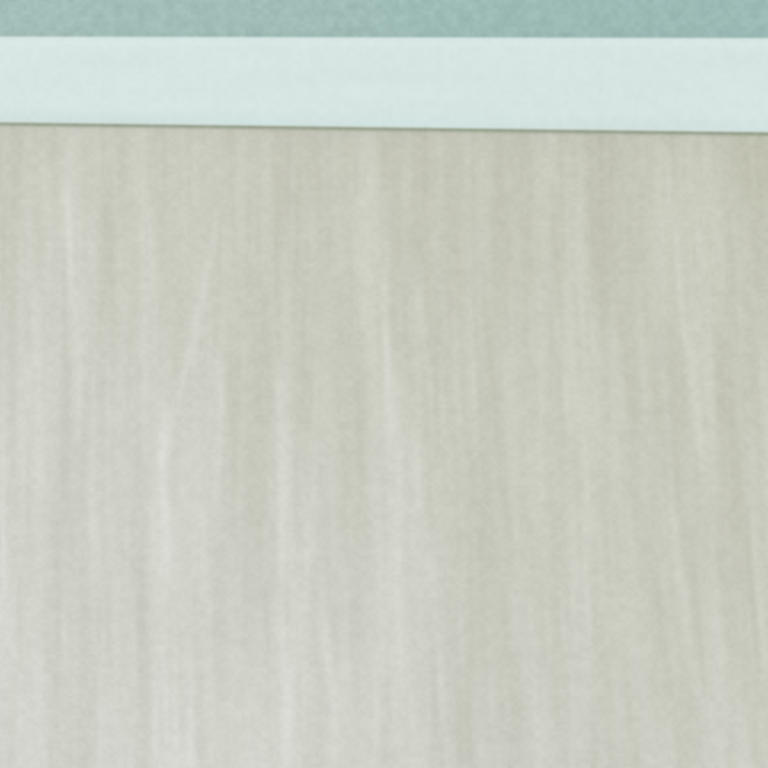
Reproduce this texture procedurally as a WebGL 1 fragment shader.

```glsl
precision highp float;
// Pale vertical wood grain below a white rail and a strip of teal wall.

uniform vec2 u_resolution;

float hash(vec2 p) {
  return fract(sin(dot(p, vec2(127.1, 311.7))) * 43758.5453);
}

float noise(vec2 p) {
  vec2 i = floor(p);
  vec2 f = fract(p);
  f = f * f * (3.0 - 2.0 * f);
  return mix(mix(hash(i), hash(i + vec2(1.0, 0.0)), f.x),
             mix(hash(i + vec2(0.0, 1.0)), hash(i + vec2(1.0, 1.0)), f.x), f.y);
}

// Soft fibre running from one point down to another, fading at both ends.
float fibre(vec2 p, vec2 top, vec2 bottom, float width) {
  float t = (top.y - p.y) / (top.y - bottom.y);
  float x = mix(top.x, bottom.x, t) + 0.003 * sin(t * 6.0 + top.x * 40.0);
  float d = (p.x - x) / width;
  float broken = 0.55 + 0.75 * noise(vec2(top.x * 90.0, p.y * 22.0));
  return broken * exp(-d * d) * smoothstep(-0.1, 0.2, t) * (1.0 - smoothstep(0.8, 1.1, t));
}

// Layered streaks: narrow across, long down the board.
float grain(vec2 p) {
  float lean = 0.06 * smoothstep(0.3, 0.95, p.x) * (0.8 - p.y);
  float x = p.x - lean + 0.014 * (noise(p * vec2(5.0, 3.0)) - 0.5);
  float sum = 0.0;
  float scale = 28.0;
  float weight = 0.5;
  for (int i = 0; i < 4; i++) {
    sum += weight * (noise(vec2(x * scale, p.y * (1.2 + 0.06 * scale) + scale)) - 0.5);
    scale *= 1.75;
    weight *= 0.85;
  }
  return sum;
}

vec3 wood(vec2 p) {
  // Brighter toward the lower left
  float shade = clamp(0.65 * p.y + 0.42 * p.x + 0.02, 0.0, 1.0);
  vec3 color = mix(vec3(0.822, 0.829, 0.800), vec3(0.772, 0.778, 0.718), shade);
  color += grain(p) * vec3(0.060, 0.062, 0.074);

  // Pronounced light fibres
  float light = fibre(p, vec2(0.088, 0.79), vec2(0.103, 0.44), 0.006);
  light += fibre(p, vec2(0.285, 0.72), vec2(0.215, 0.40), 0.006);
  light += fibre(p, vec2(0.215, 0.48), vec2(0.215, 0.24), 0.007);
  light += fibre(p, vec2(0.386, 0.83), vec2(0.364, 0.44), 0.008);
  light += fibre(p, vec2(0.365, 0.50), vec2(0.376, 0.02), 0.009);
  light += fibre(p, vec2(0.502, 0.83), vec2(0.508, 0.43), 0.006);
  light += fibre(p, vec2(0.508, 0.49), vec2(0.530, 0.02), 0.008);
  light += fibre(p, vec2(0.543, 0.66), vec2(0.562, 0.45), 0.006);
  light += fibre(p, vec2(0.562, 0.31), vec2(0.582, -0.03), 0.007);
  light += fibre(p, vec2(0.868, 0.82), vec2(0.912, 0.38), 0.007);
  light += fibre(p, vec2(0.875, 0.38), vec2(0.922, -0.02), 0.008);
  light += 0.7 * fibre(p, vec2(0.285, 0.55), vec2(0.284, 0.34), 0.005);
  light += 0.7 * fibre(p, vec2(0.428, 0.20), vec2(0.432, -0.03), 0.007);
  return color + light * vec3(0.022, 0.023, 0.029);
}

void main() {
  vec2 p = gl_FragCoord.xy / u_resolution;
  float soft = max(0.003, 1.0 / u_resolution.y);
  float railTop = 0.9525 - 0.002 * p.x;
  float railBottom = 0.841 - 0.013 * p.x;

  // Board with a thin shadow under the rail
  vec3 color = wood(p);
  float gap = railBottom - p.y;
  color -= vec3(0.022, 0.022, 0.018) * exp(-max(gap, 0.0) * 60.0);
  float crease = exp(-pow((gap - 0.002) / 0.0035, 2.0));
  color = mix(color, vec3(0.58, 0.62, 0.54), 0.85 * crease);

  // White rail, a little cooler and darker along its edges
  vec3 rail = vec3(0.842, 0.898, 0.888);
  rail += 0.012 * (noise(p * vec2(6.0, 50.0)) - 0.5);
  rail += 0.012 * exp(-abs(p.y - railTop + 0.008) * 200.0);
  rail -= vec3(0.025, 0.012, 0.012) * smoothstep(0.025, 0.0, p.y - railBottom);
  color = mix(color, rail, smoothstep(-soft, soft, p.y - railBottom));

  // Teal wall, darker where it meets the rail
  vec3 wall = mix(vec3(0.642, 0.748, 0.724), vec3(0.608, 0.730, 0.710), p.x);
  wall += 0.03 * (noise(p * 130.0) - 0.5);
  wall -= 0.02 * exp(-abs(p.y - railTop) * 150.0);
  color = mix(color, wall, smoothstep(-soft, soft, p.y - railTop));

  // Fine speckle, weaker on the smooth rail
  float onRail = step(railBottom, p.y) * step(p.y, railTop);
  float speckle = noise(p * 240.0) + noise(p * 110.0 + 7.0) - 1.0;
  color += mix(0.02, 0.01, onRail) * speckle;
  gl_FragColor = vec4(color, 1.0);
}
```
